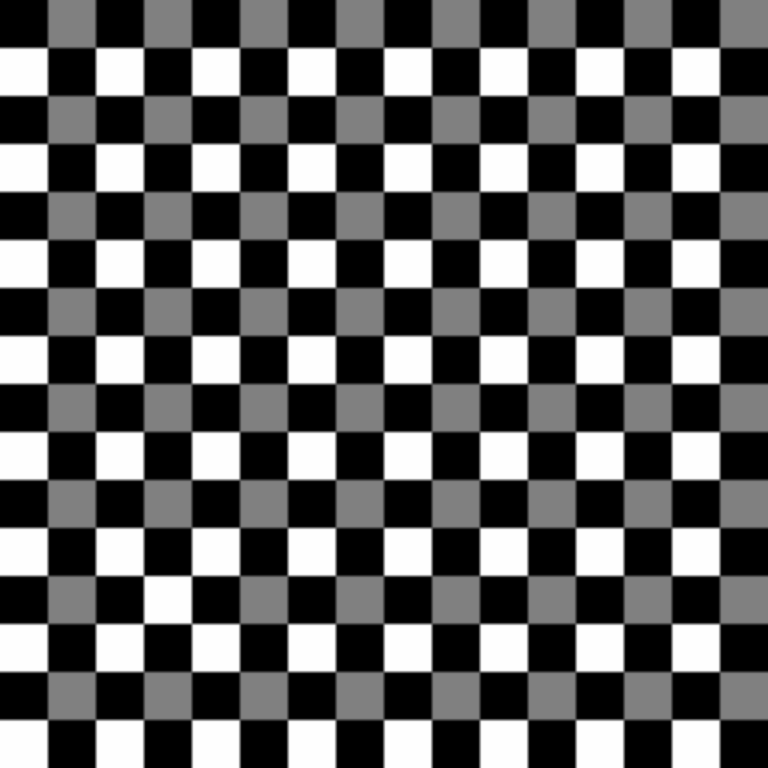
Write a three.js fragment shader that draws this pattern.

```glsl
varying vec2 vUv;

// Shade of one square: white on even rows, grey on odd rows, black between
float squareShade(vec2 square) {
  square = clamp(square, 0.0, 15.0);
  vec2 parity = mod(square, 2.0);
  float lit = 1.0 - abs(parity.x - parity.y);
  float shade = lit * mix(0.995, 0.502, parity.y);

  // The single odd square out is white
  float isOdd = 1.0 - step(0.5, distance(square, vec2(3.0)));
  return mix(shade, 0.995, isOdd);
}

void main() {
  // 16 by 16 squares, sampled between the centres of four neighbours
  vec2 grid = vUv * 16.0 - 0.5;
  vec2 square = floor(grid);

  // Narrow soft ramp across each shared edge
  vec2 blend = clamp((fract(grid) - 0.5) / 0.071 + 0.5, 0.0, 1.0);

  float lower = mix(squareShade(square), squareShade(square + vec2(1.0, 0.0)), blend.x);
  float upper = mix(squareShade(square + vec2(0.0, 1.0)), squareShade(square + 1.0), blend.x);
  gl_FragColor = vec4(vec3(mix(lower, upper, blend.y)), 1.0);
}
```
